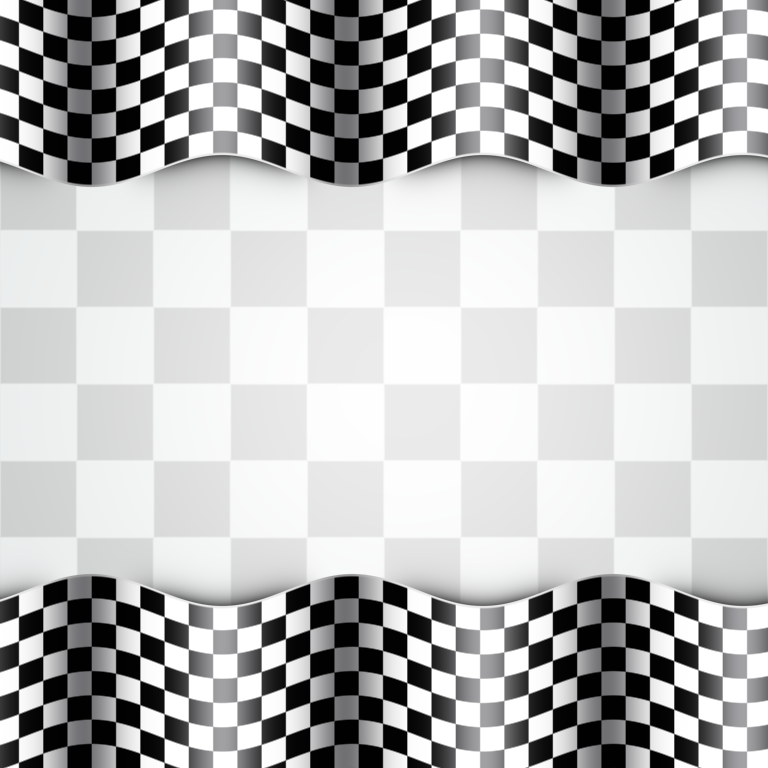
This background is drawn by a three.js fragment shader. Its source:

```glsl
varying vec2 vUv;

const float PERIOD = 0.3395;
const float FOLD_X = 0.1195;
const float WAVE_HEIGHT = 0.0208;
const float CLOTH_CELL = 0.0316;
const float CLOTH_OFFSET = 0.0247;

// Signed square wave with soft edges: -1 in even cells, +1 in odd ones
float softStripe(float x, float soft) {
  float triangle = abs(fract(x * 0.5 + 0.25) - 0.5) - 0.25;
  return clamp(2.0 * triangle / soft, -1.0, 1.0);
}

// 1 where column plus row is even, 0 where it is odd
float checker(vec2 cell, vec2 soft) {
  return 0.5 + 0.5 * softStripe(cell.x, soft.x) * softStripe(cell.y, soft.y);
}

// Bell that repeats once per wave around a given place
float foldBell(float x, float center, float width) {
  float offset = fract((x - center) / PERIOD + 0.5) - 0.5;
  float t = offset * PERIOD / width;
  return exp(-t * t);
}

float seam(float x, float width) {
  float distanceToLine = abs(fract(x + 0.5) - 0.5);
  return 1.0 - smoothstep(0.0, width, distanceToLine);
}

// Pale tiles, brightest near the middle
vec3 paleTiles(vec2 uv) {
  vec2 cell = uv * 10.0;
  float dark = 1.0 - checker(cell, fwidth(cell) * 0.7);
  float falloff = smoothstep(0.05, 0.65, length(uv - vec2(0.53, 0.5)));
  vec3 light = mix(vec3(0.995), vec3(0.915, 0.925, 0.925), falloff);
  vec3 shade = mix(vec3(0.92), vec3(0.80, 0.805, 0.805), falloff);
  float line = max(seam(cell.x, 0.025), seam(cell.y, 0.025));
  return mix(light, shade, dark * (1.0 - 0.5 * line));
}

// Glossy checked cloth; depth grows inward from its wavy edge
vec3 checkedCloth(float x, float depth, float rowShift) {
  vec2 cell = vec2((x - CLOTH_OFFSET) / CLOTH_CELL, depth / CLOTH_CELL + rowShift);
  float dark = checker(cell, fwidth(cell) * 0.7);
  float sheen = foldBell(x, FOLD_X + 0.5 * PERIOD, 0.049);
  float fold = foldBell(x, FOLD_X - 0.010, 0.045);
  vec3 black = mix(vec3(0.005), vec3(0.63, 0.63, 0.64), sheen);
  vec3 white = mix(vec3(1.0), vec3(0.44, 0.44, 0.45), fold);
  vec3 cloth = mix(white, black, dark);

  // Thin bright hem
  float hem = 1.0 - smoothstep(0.0015, 0.0045, depth);
  vec3 hemColor = mix(vec3(0.92), vec3(0.58), fold);
  return mix(cloth, hemColor, hem);
}

// Lays a band and its soft shadow over the backdrop
vec3 addBand(vec3 backdrop, float x, float depth, float wave, float rowShift, float pixel) {
  float lift = smoothstep(-0.9, 0.9, -wave);
  float shadow = 0.65 * lift * exp(-max(-depth, 0.0) / 0.012);
  vec3 shaded = backdrop * (1.0 - shadow);
  float coverage = smoothstep(-pixel, pixel, depth);
  return mix(shaded, checkedCloth(x, depth, rowShift), coverage);
}

void main() {
  float pixel = fwidth(vUv.y) * 0.8;
  float wave = cos(6.28318 * (vUv.x - FOLD_X) / PERIOD);
  float topDepth = vUv.y - (0.7773 - WAVE_HEIGHT * wave);
  float bottomDepth = 0.2318 + WAVE_HEIGHT * wave - vUv.y;

  vec3 color = paleTiles(vUv);
  color = addBand(color, vUv.x, topDepth, wave, 0.0, pixel);
  color = addBand(color, vUv.x, bottomDepth, wave, 1.0, pixel);
  gl_FragColor = vec4(color, 1.0);
}
```
